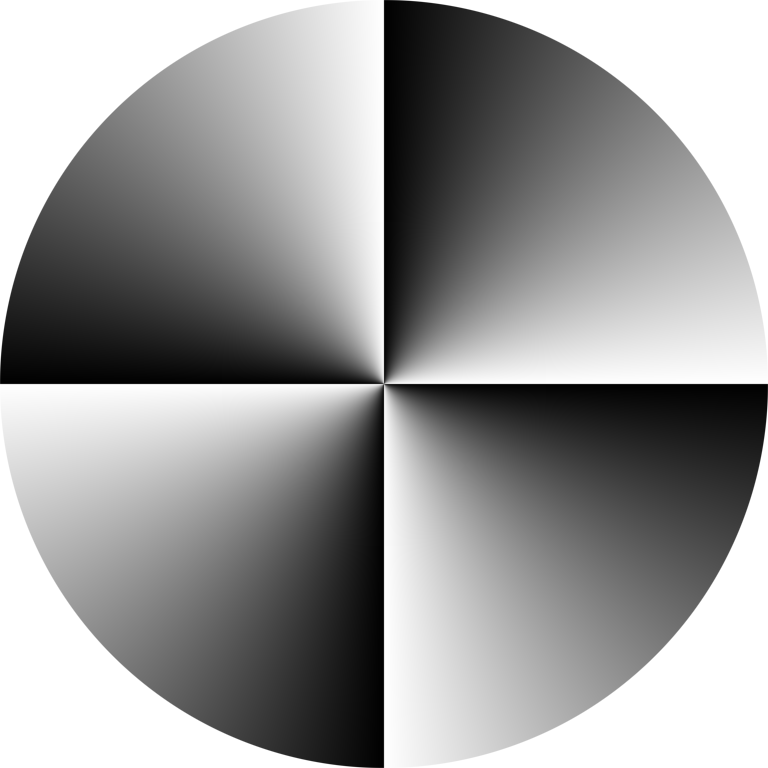
A three.js fragment shader for this background:

```glsl
varying vec2 vUv;

const float HALF_PI = 1.57079633;

// Black to white ramp, restarting clockwise at each quarter turn
float quarterSweep(vec2 p) {
  float clockwise = atan(p.x, p.y + 1e-7);
  return fract(clockwise / HALF_PI);
}

void main() {
  vec2 p = vUv - 0.5;

  // Soften the thin seams where the ramp restarts
  float seamDistance = min(abs(p.x), abs(p.y));
  float shade = mix(0.5, quarterSweep(p), smoothstep(0.0, 0.0009, seamDistance));

  // White surround outside the disc
  float outside = smoothstep(-0.001, 0.001, length(p) - 0.5);
  gl_FragColor = vec4(vec3(mix(shade, 1.0, outside)), 1.0);
}
```
